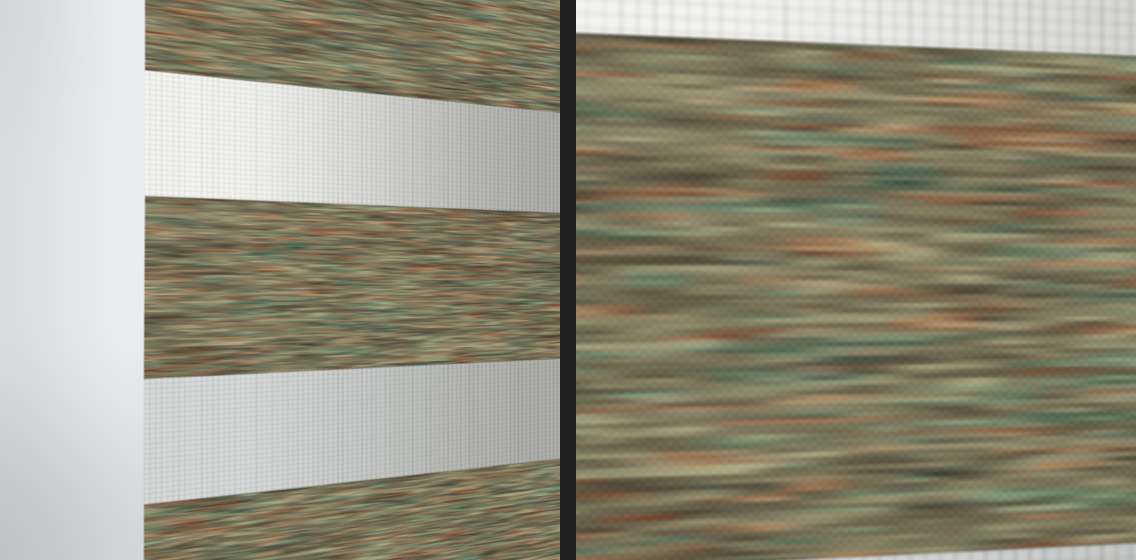
Left: the whole. Right: its middle third, enlarged.
A Shadertoy shader for this texture:

```glsl
// Striped blind in perspective: streaky woven bands and sheer mesh beside a pale wall.

// Layout, in canvas units
const float BLIND_LEFT = 0.257;     // side edge of the blind
const float HORIZON = 0.5015;       // height at which the bands run level
const float FAR_SCALE = 0.796;      // band scale at the right-hand side
const float PERIOD = 0.5515;        // one woven band plus one sheer band
const float SHEER_HEIGHT = 0.2245;
const float SHEER_CENTRE = 0.261;   // above the horizon
const vec2 MESH_COUNT = vec2(94.0, 112.0);
const float MESH_CONTRAST = 0.045;
const float EDGE_SOFTNESS = 0.0012;

// Colours
const vec3 WALL_LIGHT = vec3(0.915, 0.925, 0.940);
const vec3 WALL_SIDE = vec3(0.855, 0.863, 0.872);
const vec3 WALL_LOW = vec3(0.745, 0.755, 0.780);
const vec3 SHEER_BRIGHT = vec3(0.930, 0.930, 0.920);
const vec3 SHEER_DULL = vec3(0.815, 0.825, 0.825);
const vec3 SHEER_FAR = vec3(0.650, 0.655, 0.640);
const vec3 YARN_DARK = vec3(0.270, 0.240, 0.185);
const vec3 YARN_MID = vec3(0.475, 0.450, 0.350);
const vec3 YARN_LIGHT = vec3(0.700, 0.690, 0.540);
const vec3 TINT_RUST = vec3(0.090, -0.025, -0.045);
const vec3 TINT_TEAL = vec3(-0.070, 0.025, 0.030);

float hash(vec2 p) {
    return fract(sin(dot(p, vec2(127.1, 311.7))) * 43758.5453);
}

// Smooth 1D noise along one thread, shifted at random per thread
float thread(float x, float row) {
    x += 57.0 * hash(vec2(row, 3.7));
    float cell = floor(x);
    float f = smoothstep(0.0, 1.0, x - cell);
    return mix(hash(vec2(cell, row)), hash(vec2(cell + 1.0, row)), f);
}

// Long streaks blended between neighbouring threads
float streaks(vec2 p) {
    float row = floor(p.y);
    float f = smoothstep(0.0, 1.0, p.y - row);
    return mix(thread(p.x, row), thread(p.x, row + 1.0), f);
}

vec3 wall(vec2 uv) {
    float across = uv.x / BLIND_LEFT;
    vec3 color = mix(WALL_SIDE, WALL_LIGHT, smoothstep(0.0, 0.9, across));
    float low = 1.0 - smoothstep(0.0, 0.45, uv.y);
    color = mix(color, WALL_LOW, low * mix(0.95, 0.5, across));
    return color - 0.025 * smoothstep(0.65, 1.0, uv.y) * (1.0 - across);
}

vec3 weave(vec2 p) {
    float fine = streaks(p * vec2(28.0, 330.0));
    float medium = streaks(p * vec2(13.0, 190.0) + 40.0);
    float broad = streaks(p * vec2(6.0, 70.0) + 90.0);
    float tone = 0.40 * fine + 0.38 * medium + 0.22 * broad - 0.5;
    tone = clamp(tone * 2.3, -1.0, 1.0);
    vec3 color = tone < 0.0 ? mix(YARN_MID, YARN_DARK, -tone)
                            : mix(YARN_MID, YARN_LIGHT, tone);

    // Stray coloured yarns
    float hue = streaks(p * vec2(15.0, 210.0) + 170.0);
    color += TINT_RUST * smoothstep(0.60, 0.95, hue);
    color += TINT_TEAL * smoothstep(0.40, 0.05, hue);

    // Fine grain of the cloth
    vec2 grain = sin(p * vec2(900.0, 1000.0));
    return color + 0.012 * grain.x * grain.y;
}

vec3 sheer(vec2 p, float across, float height) {
    vec3 near = mix(SHEER_DULL, SHEER_BRIGHT, smoothstep(0.3, 0.65, height));
    vec3 color = mix(near, SHEER_FAR, smoothstep(0.15, 1.05, across));

    // Mesh lines, with the uprights stronger at the far side
    vec2 wave = 0.5 + 0.5 * cos(6.28318 * p * MESH_COUNT);
    vec2 lines = wave * wave;
    float uneven = 0.6 + 0.8 * hash(vec2(floor(p.x * MESH_COUNT.x + 0.5), 8.0));
    float upright = lines.x * uneven * mix(0.8, 1.3, across);
    float level = lines.y * mix(0.8, 0.35, across);
    return color + MESH_CONTRAST * (0.55 - upright - level);
}

void mainImage(out vec4 fragColor, in vec2 fragCoord) {
    vec2 uv = fragCoord / iResolution.xy;
    float soft = EDGE_SOFTNESS + 0.7 / iResolution.y;

    // Perspective coordinates on the blind
    float across = clamp((uv.x - BLIND_LEFT) / (1.0 - BLIND_LEFT), 0.0, 1.0);
    float scale = mix(1.0, FAR_SCALE, across);
    vec2 cloth = vec2(across * (1.0 - BLIND_LEFT), uv.y - HORIZON) / scale;

    // Repeating bands
    float phase = fract((cloth.y - SHEER_CENTRE) / PERIOD + 0.5) - 0.5;
    float edge = abs(phase) * PERIOD - 0.5 * SHEER_HEIGHT;
    float woven = smoothstep(-soft, soft, edge);
    vec3 yarn = weave(cloth) * (1.0 - 0.16 * exp(-max(edge, 0.0) * 260.0));
    vec3 blind = mix(sheer(cloth, across, uv.y), yarn, woven);

    float side = BLIND_LEFT + 0.002 * smoothstep(0.3, 0.7, uv.y);
    float onBlind = smoothstep(-soft, soft, uv.x - side);
    fragColor = vec4(mix(wall(uv), blind, onBlind), 1.0);
}
```
